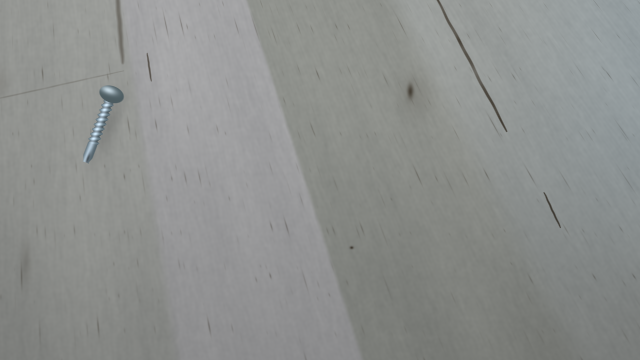
Give the GLSL for this texture, as a Shadertoy shader.

```glsl
const vec3 DARK_WOOD = vec3(0.20, 0.17, 0.13);
const vec3 LEFT_PLANK = vec3(0.578, 0.585, 0.572);
const vec3 PALE_PLANK = vec3(0.614, 0.615, 0.620);
const vec3 OLIVE_PLANK = vec3(0.537, 0.546, 0.527);
const vec3 RIGHT_PLANK = vec3(0.570, 0.583, 0.574);

vec2 hash2(vec2 p) {
    vec3 q = fract(p.xyx * vec3(0.1031, 0.1030, 0.0973));
    q += dot(q, q.yzx + 33.33);
    return fract((q.xx + q.yz) * q.zy);
}

float gradientCorner(vec2 cell, vec2 offset, vec2 f) {
    return dot(hash2(cell + offset) * 2.0 - 1.0, f - offset);
}

float gradientNoise(vec2 p) {
    vec2 i = floor(p), f = fract(p);
    vec2 w = f * f * f * (f * (f * 6.0 - 15.0) + 10.0);
    float low = mix(gradientCorner(i, vec2(0, 0), f), gradientCorner(i, vec2(1, 0), f), w.x);
    float high = mix(gradientCorner(i, vec2(0, 1), f), gradientCorner(i, vec2(1, 1), f), w.x);
    return mix(low, high, w.y);
}

// Soft stroke from a to b, tapered at both ends
float crack(vec2 p, vec2 a, vec2 b, float width, float soft) {
    vec2 ab = b - a;
    float t = clamp(dot(p - a, ab) / dot(ab, ab), 0.0, 1.0);
    float wobble = 0.012 * length(ab) * gradientNoise(vec2(t * 7.0, a.x * 40.0));
    float d = length(p - a - ab * t + vec2(wobble, 0.0));
    float w = width * (0.35 + 0.65 * sqrt(4.0 * t * (1.0 - t)));
    return 1.0 - smoothstep(w - soft, w + soft, d);
}

float blob(vec2 p, vec2 center, vec2 radius) {
    vec2 q = (p - center) / radius;
    return exp(-dot(q, q));
}

// Blurred pores scattered along the grain, one candidate per cell
float flecks(vec2 grain, vec2 cellSize, float density, float radius) {
    vec2 id = floor(grain / cellSize);
    vec2 local = (fract(grain / cellSize) - 0.5) * cellSize;
    vec2 r = hash2(id + 17.0), s = hash2(id + 71.0);
    vec2 center = (r - 0.5) * cellSize * vec2(0.6, 0.35);
    float halfLength = cellSize.y * mix(0.05, 0.22, s.y * s.y);
    float mark = blob(local, center, vec2(radius, halfLength));
    return mark * step(s.x, density) * mix(0.15, 1.0, r.y * r.y);
}

vec3 plankColor(float u) {
    vec3 color = mix(LEFT_PLANK, PALE_PLANK, smoothstep(0.322, 0.350, u));
    color = mix(color, OLIVE_PLANK, smoothstep(0.679, 0.691, u));
    return mix(color, RIGHT_PLANK, smoothstep(1.05, 1.14, u));
}

// Metal screw: q.x runs across the axis, q.y from head to tip
vec3 drawScrew(vec3 base, vec2 p, vec2 head, vec2 tip, float soft) {
    vec2 axis = normalize(tip - head);
    float len = length(tip - head);
    vec2 q = vec2(dot(p - head, vec2(-axis.y, axis.x)), dot(p - head, axis));
    base *= 1.0 - 0.12 * blob(q, vec2(0.025, len * 0.4), vec2(0.025, len * 0.5));

    float threaded = smoothstep(0.02, 0.03, q.y) * (1.0 - smoothstep(0.14, 0.15, q.y));
    float ridge = sin((q.y + q.x * 0.35) * 440.0);
    float halfWidth = 0.0135 + threaded * 0.003 * ridge;
    halfWidth *= 1.0 - 0.4 * smoothstep(len - 0.02, len, q.y);
    float shaft = 1.0 - smoothstep(-soft, soft, max(abs(q.x) - halfWidth, abs(q.y - len * 0.5) - len * 0.5));
    float shine = exp(-pow((q.x + 0.003) / 0.008, 2.0));
    vec3 metal = mix(vec3(0.32, 0.38, 0.41), vec3(0.70, 0.78, 0.84), shine);
    metal *= 1.0 + 0.20 * threaded * ridge;
    metal *= 1.0 - 0.50 * blob(q, vec2(0.002, len - 0.012), vec2(0.004, 0.016));
    base = mix(base, metal, shaft);

    vec2 h = (p - head) * mat2(0.94, -0.34, 0.34, 0.94);
    float rim = length(h / vec2(0.035, 0.023));
    float cap = 1.0 - smoothstep(1.0 - soft * 35.0, 1.0 + soft * 35.0, rim);
    float gloss = blob(h, vec2(-0.012, 0.008), vec2(0.022, 0.010));
    vec3 capColor = mix(vec3(0.30, 0.36, 0.38), vec3(0.76, 0.83, 0.87), gloss);
    return mix(base, capColor, cap);
}

void mainImage(out vec4 fragColor, in vec2 fragCoord) {
    vec2 p = fragCoord / iResolution.y;
    float soft = max(0.0024, 0.7 / iResolution.y);

    // Grain lines fan out toward the bottom
    vec2 grain = vec2(p.x / (1.0 + 0.47 * (1.0 - p.y)), p.y);
    vec3 color = plankColor(grain.x);

    // Faint broken fibres, broad stains and blotchy softness
    float fibre = 0.016 * gradientNoise(grain * vec2(55.0, 7.0));
    fibre += 0.020 * gradientNoise(grain * vec2(130.0, 24.0) + 9.0);
    float stain = 0.034 * gradientNoise(grain * vec2(9.0, 1.8) + 4.0);
    float mottle = 0.014 * gradientNoise(p * 38.0) + 0.014 * gradientNoise(p * 90.0 + 5.0);
    color += (fibre + stain + mottle) * vec3(1.0, 0.98, 0.94);

    // Scattered pores, mostly faint
    float pores = 0.30 * flecks(grain, vec2(0.033, 0.14), 0.45, 0.0020);
    pores += 0.17 * flecks(grain + 3.3, vec2(0.021, 0.09), 0.40, 0.0019);
    color = mix(color, DARK_WOOD, pores);

    // Board joint and long splits
    float joint = crack(p, vec2(-0.1, 0.705), vec2(0.343, 0.803), 0.002, soft);
    float seam = crack(p, vec2(0.323, 1.05), vec2(0.341, 0.825), 0.006, soft * 2.0);
    float split = crack(p, vec2(1.205, 1.02), vec2(1.408, 0.635), 0.0042, soft);
    split *= 0.75 + 0.6 * gradientNoise(vec2(p.y * 32.0, 2.5));
    split = max(split, crack(p, vec2(1.511, 0.465), vec2(1.557, 0.368), 0.0026, soft));
    split = max(split, 0.8 * crack(p, vec2(0.409, 0.852), vec2(0.420, 0.775), 0.0024, soft));
    color = mix(color, DARK_WOOD, max(max(joint * 0.20, seam * 0.42), split * 0.85));

    // Knots and smudges
    float knot = 0.70 * blob(p, vec2(1.140, 0.746), vec2(0.008, 0.019));
    knot += 0.12 * blob(p, vec2(1.155, 0.735), vec2(0.045, 0.060));
    knot += 0.16 * blob(p, vec2(0.072, 0.270), vec2(0.014, 0.055));
    knot += 0.12 * blob(p, vec2(0.0, 0.770), vec2(0.025, 0.040));
    knot += 0.80 * blob(p, vec2(0.977, 0.312), vec2(0.005, 0.004));
    color = mix(color, DARK_WOOD, min(knot, 0.9));

    // Cool window light from the upper right, dim lower edge
    float cool = smoothstep(1.25, 1.85, p.x) * smoothstep(0.0, 0.7, p.y);
    color += cool * vec3(-0.008, 0.014, 0.034);
    color *= mix(0.865, 1.050, smoothstep(-0.25, 0.95, p.y));
    color *= 1.0 - 0.04 * smoothstep(0.3, 0.0, p.x) - 0.07 * smoothstep(1.2, 1.8, p.x) * (1.0 - p.y);

    color = drawScrew(color, p, vec2(0.310, 0.738), vec2(0.238, 0.549), soft);
    fragColor = vec4(clamp(color, 0.0, 1.0), 1.0);
}
```
